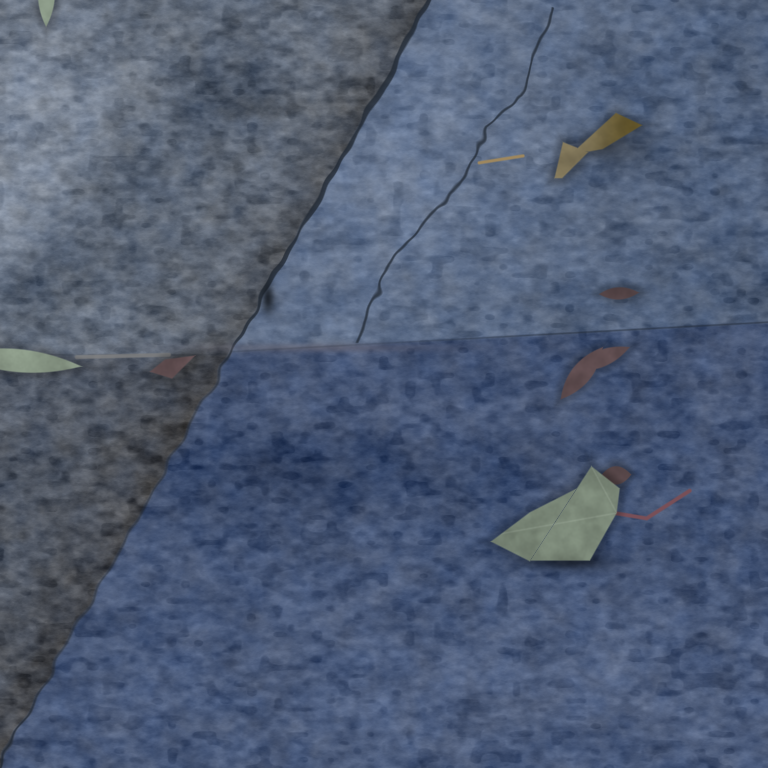
This texture is drawn by a WebGL 1 fragment shader. Its source:

```glsl
precision highp float;
// Weathered stone paving with seams, a crack and scattered fallen leaves.
uniform vec2 u_resolution;

float hash(vec2 p) {
  vec3 q = fract(p.xyx * 0.1031);
  q += dot(q, q.yzx + 33.33);
  return fract((q.x + q.y) * q.z);
}

float noise(vec2 p) {
  vec2 i = floor(p), f = fract(p);
  f = f * f * (3.0 - 2.0 * f);
  return mix(mix(hash(i), hash(i + vec2(1, 0)), f.x),
             mix(hash(i + vec2(0, 1)), hash(i + 1.0), f.x), f.y);
}

// Layered noise centred on zero.
float fbm(vec2 p) {
  float sum = -0.47, amp = 0.5;
  for (int i = 0; i < 4; i++) {
    sum += amp * noise(p);
    p = mat2(1.6, 1.2, -1.2, 1.6) * p + 7.3;
    amp *= 0.5;
  }
  return sum;
}

float segment(vec2 p, vec2 a, vec2 b) {
  vec2 d = b - a;
  return length(p - a - d * clamp(dot(p - a, d) / dot(d, d), 0.0, 1.0));
}

float edge(vec2 p, vec2 a, vec2 b) {
  vec2 d = normalize(b - a);
  return dot(p - a, vec2(d.y, -d.x));
}

// Convex quad, corners counterclockwise.
float quad(vec2 p, vec2 a, vec2 b, vec2 c, vec2 d) {
  return max(max(edge(p, a, b), edge(p, b, c)), max(edge(p, c, d), edge(p, d, a)));
}

// Lens from a to b, widest halfway.
float blade(vec2 p, vec2 a, vec2 b, float w) {
  vec2 d = b - a;
  float t = dot(p - a, d) / dot(d, d);
  return abs(edge(p, a, b)) - 4.0 * w * t * (1.0 - t);
}

float stroke(float d, float w) { return smoothstep(w + 0.0014, w - 0.0014, d); }

float blob(vec2 p, vec2 center, vec2 radius) {
  vec2 q = (p - center) / radius;
  return exp(-dot(q, q));
}

vec3 stone(vec2 p, float seam, float joint) {
  float right = smoothstep(-0.004, 0.004, seam), left = 1.0 - right;
  float upper = smoothstep(-0.004, 0.004, joint);
  vec3 col = mix(mix(vec3(0.33, 0.36, 0.41), vec3(0.39, 0.43, 0.49), upper),
                 mix(vec3(0.275, 0.335, 0.455), vec3(0.345, 0.405, 0.505), upper), right);
  // Broad light and shade
  float band = segment(p, vec2(0.05, 0.63), vec2(0.31, 0.9)) / 0.055;
  col += left * (0.1 * blob(p, vec2(0.07, 0.84), vec2(0.16, 0.13)) - 0.085 * exp(-band * band));
  col += 0.07 * blob(p, vec2(0, 0.71), vec2(0.11, 0.07));
  col += 0.065 * right * upper * blob(p, vec2(0.52, 0.78), vec2(0.2, 0.24));
  col += 0.035 * blob(p, vec2(0.7, 0.1), vec2(0.45, 0.12));
  col -= 0.075 * right * blob(p, vec2(0.37, 0.38), vec2(0.26, 0.045));
  col -= 0.045 * blob(p, vec2(0.92, 0.6), vec2(0.26, 0.05));
  col -= 0.03 * blob(p, vec2(1, 0.88), vec2(0.18, 0.25));
  col -= left * exp(-abs(seam) / 0.08) * vec3(0.075, 0.1, 0.135);
  // Mottling, grain and dark pits
  col += 0.12 * fbm(p * vec2(20, 26)) + mix(0.26, 0.2, right) * fbm(p * vec2(70, 115) + 31.0);
  col -= 0.055 * smoothstep(0.66, 0.84, noise(p * vec2(58, 92) + 9.0));
  return col + fbm(p * 36.0 + 70.0) * vec3(0.04, 0.01, -0.04);
}

float crack(vec2 p) {
  p += (vec2(noise(p * 60.0), noise(p * 60.0 + 40.0)) - 0.5) * 0.009;
  float d = segment(p, vec2(0.72, 0.987), vec2(0.677, 0.876));
  d = min(d, segment(p, vec2(0.677, 0.876), vec2(0.634, 0.833)));
  d = min(d, segment(p, vec2(0.634, 0.833), vec2(0.609, 0.779)));
  d = min(d, segment(p, vec2(0.609, 0.779), vec2(0.505, 0.655)));
  return min(d, segment(p, vec2(0.505, 0.655), vec2(0.466, 0.551)));
}

// Lays mottled flesh over a soft contact shadow.
vec3 leaf(vec3 col, vec2 p, float d, vec3 tone) {
  col *= 1.0 - 0.22 * smoothstep(0.014, 0.0, d);
  return mix(col, tone * (1.0 + 0.36 * fbm(p * 48.0)), stroke(d, 0.0));
}

void main() {
  vec2 p = gl_FragCoord.xy / u_resolution;
  float wobble = (noise(p * 42.0) - 0.5) * 0.009;
  float seam = (p.x - 0.3 - 0.565 * (p.y - 0.538) + wobble) * 0.87;
  float joint = p.y - 0.538 - step(0.0, seam) * (0.004 + 0.055 * (p.x - 0.3));
  vec3 col = stone(p, seam, joint), ink = vec3(0.13, 0.16, 0.2);
  // Seams and crack
  float gap = 0.0012 + 0.003 * smoothstep(0.5, 0.65, p.y) * noise(p * 30.0);
  float depth = max(smoothstep(0.48, 0.56, p.y), smoothstep(0.14, 0.03, p.y));
  col = mix(col, ink, stroke(abs(seam), gap) * mix(0.35, 0.8, depth));
  col = mix(col, ink * 0.5, 0.8 * blob(p, vec2(0.349, 0.612), vec2(0.008, 0.02)));
  col = mix(col, vec3(0.4, 0.38, 0.42), 0.5 * blob(p, vec2(0.42, 0.547), vec2(0.16, 0.006)));
  col = mix(col, ink, stroke(abs(joint), 0.001) * mix(0.2, 0.5, smoothstep(0.5, 0.75, p.x)));
  col = mix(col, ink, stroke(crack(p), 0.0016) * 0.75);
  // Stems and straw
  col = mix(col, vec3(0.5), 0.8 * stroke(segment(p, vec2(0.1, 0.535), vec2(0.22, 0.538)), 0.0025));
  col = mix(col, vec3(0.62, 0.53, 0.37), stroke(segment(p, vec2(0.624, 0.788), vec2(0.681, 0.797)), 0.002));
  float stem = min(segment(p, vec2(0.8, 0.332), vec2(0.842, 0.325)), segment(p, vec2(0.842, 0.325), vec2(0.898, 0.361)));
  col = mix(col, vec3(0.47, 0.31, 0.34), stroke(stem, 0.0025));
  // Brown fragments
  vec3 brown = vec3(0.37, 0.3, 0.31);
  float curl = min(blade(p, vec2(0.73, 0.48), vec2(0.785, 0.548), 0.013), blade(p, vec2(0.745, 0.518), vec2(0.82, 0.548), 0.011));
  curl = min(curl, quad(p, vec2(0.195, 0.516), vec2(0.224, 0.507), vec2(0.254, 0.537), vec2(0.215, 0.532)));
  col = leaf(col, p, curl, brown);
  float chip = min(blade(p, vec2(0.78, 0.617), vec2(0.832, 0.619), 0.008), blade(p, vec2(0.782, 0.38), vec2(0.822, 0.382), 0.012));
  col = leaf(col, p, chip, brown * 0.88);
  // Golden and pale leaves
  col *= 1.0 - 0.3 * blob(p, vec2(0.805, 0.807), vec2(0.045, 0.022));
  float fold = min(quad(p, vec2(0.722, 0.768), vec2(0.732, 0.768), vec2(0.766, 0.802), vec2(0.733, 0.815)),
                   quad(p, vec2(0.742, 0.798), vec2(0.785, 0.806), vec2(0.836, 0.837), vec2(0.802, 0.853)));
  col = leaf(col, p, fold, mix(vec3(0.5, 0.46, 0.35), vec3(0.37, 0.32, 0.16), smoothstep(0.75, 0.83, p.x)));
  vec3 pale = vec3(0.47, 0.52, 0.46);
  float small = min(blade(p, vec2(-0.06, 0.538), vec2(0.106, 0.523), 0.015), blade(p, vec2(0.06, 0.965), vec2(0.061, 1.05), 0.011));
  col = leaf(col, p, small, pale * 1.15);
  col *= 1.0 - 0.45 * blob(p, vec2(0.742, 0.269), vec2(0.05, 0.012));
  vec2 top = vec2(0.77, 0.393), base = vec2(0.803, 0.332);
  float broad = min(quad(p, vec2(0.627, 0.301), vec2(0.69, 0.269), top, vec2(0.69, 0.333)),
                    quad(p, vec2(0.69, 0.27), vec2(0.768, 0.27), base, top));
  broad = min(broad, quad(p, vec2(0.765, 0.33), base, vec2(0.807, 0.364), top));
  col = leaf(col, p, broad, pale);
  float vein = min(segment(p, base, vec2(0.635, 0.302)), segment(p, base, top));
  col += 0.05 * stroke(broad, 0.0) * stroke(vein, 0.001);
  gl_FragColor = vec4(clamp(col, 0.0, 1.0), 1.0);
}
```
